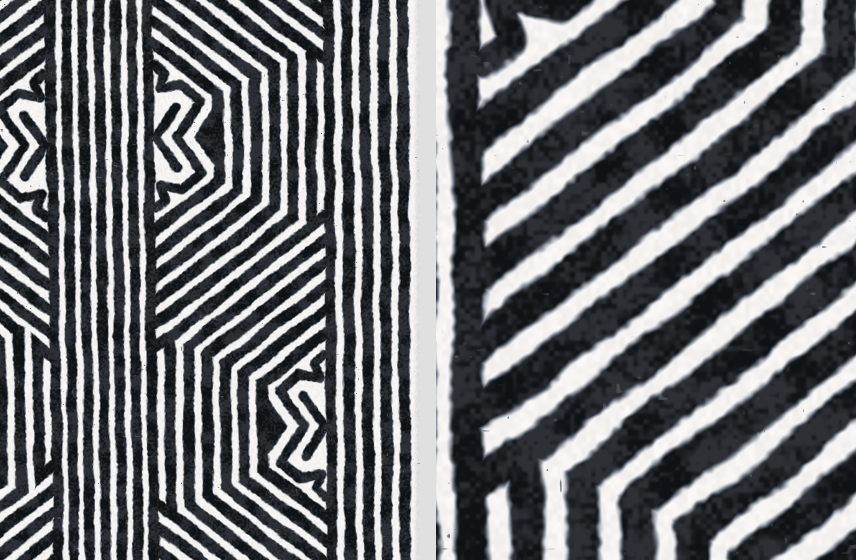
Left, the full canvas; right, a detail of the centre.
Write a WebGL 1 fragment shader that draws this pattern.

```glsl
precision highp float;
// Hand-painted black lines on pale cloth: striped bands beside panels of nested half hexagons.

uniform vec2 u_resolution;

float hash(vec2 p) {
  vec3 q = fract(p.xyx * vec3(0.1031, 0.1030, 0.0973));
  q += dot(q, q.yzx + 33.33);
  return fract((q.x + q.y) * q.z);
}

float noise(vec2 p) {
  vec2 i = floor(p), f = fract(p);
  f = f * f * (3.0 - 2.0 * f);
  return mix(mix(hash(i), hash(i + vec2(1.0, 0.0)), f.x),
             mix(hash(i + vec2(0.0, 1.0)), hash(i + 1.0), f.x), f.y);
}

float segment(vec2 p, vec2 a, vec2 b) {
  vec2 ab = b - a;
  return length(p - a - ab * clamp(dot(p - a, ab) / dot(ab, ab), 0.0, 1.0));
}

// Distance to the nearest multiple of a spacing
float nearestLine(float x, float spacing) {
  return abs(mod(x + 0.5 * spacing, spacing) - 0.5 * spacing);
}

// Size of the half hexagon through p: x from its flat side, y from its axis
float halfHexagon(vec2 p) {
  return max(p.x, dot(p, vec2(0.61, 0.79)) - 10.0);
}

// Hooked zigzag, inner chevron and wedge in the heart of each half hexagon
float motif(vec2 p) {
  float stroke = segment(p, vec2(9.0, 98.0), vec2(22.0, 86.0));
  stroke = min(stroke, segment(p, vec2(22.0, 86.0), vec2(14.0, 67.0)));
  stroke = min(stroke, segment(p, vec2(14.0, 67.0), vec2(44.0, 72.0)));
  stroke = min(stroke, segment(p, vec2(44.0, 72.0), vec2(71.0, 49.0)));
  stroke = min(stroke, segment(p, vec2(71.0, 49.0), vec2(37.0, 0.0)));
  stroke = min(stroke, segment(p, vec2(37.0, 42.0), vec2(9.0, 0.0)));
  float wedge = dot(p - vec2(60.0, 0.0), vec2(-0.81, 0.59));
  return min(stroke - 6.6, wedge);
}

// Half hexagons alternate between the left and right sides, halfStep apart
float panel(vec2 p, float halfStep) {
  float axis = abs(mod(p.y + halfStep, 2.0 * halfStep) - halfStep);
  vec2 fromLeft = vec2(p.x, axis);
  vec2 fromRight = vec2(246.0 - p.x, halfStep - axis);
  vec2 q = halfHexagon(fromLeft) < halfHexagon(fromRight) ? fromLeft : fromRight;
  float ring = halfHexagon(q) - 95.0;
  if (ring > 0.0) return nearestLine(ring, 25.3) - 7.7;
  return min(-ring - 7.7, motif(q));
}

// Signed distance to the paint, negative inside
float paint(vec2 p) {
  float ink;
  if (p.x < 74.0) {
    ink = panel(p - vec2(-172.0, 564.0), 364.1);
  } else if (p.x < 207.0) {
    ink = nearestLine(p.x - 74.0, 22.17) - 7.0;
  } else if (p.x < 453.0) {
    ink = panel(p - vec2(207.0, 188.0), 396.1);
  } else {
    ink = p.x < 567.0 ? nearestLine(p.x - 453.0, 25.3) - 7.8 : 5.0;
  }
  float border = min(abs(p.x - 74.0), min(abs(p.x - 207.0), abs(p.x - 453.0)));
  return min(ink, border - 7.2);
}

void main() {
  // 768 units to the canvas height, y downward
  float unit = 768.0 / u_resolution.y;
  vec2 cloth = vec2(gl_FragCoord.x, u_resolution.y - gl_FragCoord.y) * unit;

  // Slight lean and hand wobble
  vec2 p = cloth;
  p.x -= (p.y - 384.0) * mix(0.018, 0.006, p.x / 576.0);
  p += 3.2 * (vec2(noise(cloth / 42.0), noise(cloth / 42.0 + 71.0)) - 0.5);
  p += 1.3 * (vec2(noise(cloth / 11.0 + 19.0), noise(cloth / 11.0 + 47.0)) - 0.5);

  // Frayed paint edge and varying stroke weight
  float ink = paint(p);
  ink += 1.6 * (noise(cloth / 3.5) - 0.5) + 2.0 * (noise(cloth / 24.0 + 90.0) - 0.5);
  float soft = max(1.7, 0.75 * unit);
  float cover = 1.0 - smoothstep(-soft, soft, ink);

  // Woven ground, a little greyer along the right selvage
  float weave = noise(cloth / vec2(2.2, 2.8) + 30.0);
  vec3 ground = vec3(0.96, 0.955, 0.95) + 0.05 * (weave - 0.5);
  ground -= 0.08 * smoothstep(566.0, 574.0, cloth.x);

  // Uneven black paint with rare dull flecks
  float tone = 0.55 * noise(cloth / 15.0 + 12.0) + 0.45 * noise(cloth / 2.4 + 55.0);
  vec3 black = mix(vec3(0.06, 0.07, 0.08), vec3(0.18, 0.19, 0.21), smoothstep(0.25, 0.75, tone));
  float fleck = smoothstep(0.88, 0.97, noise(cloth / 3.2 + 140.0));
  black += 0.14 * fleck * smoothstep(0.45, 0.75, noise(cloth / 26.0 + 8.0));

  // Stray paint specks and a cool tint where paint thins
  float speck = smoothstep(0.92, 1.0, noise(cloth / 3.0 + 210.0));
  cover = max(cover, 0.6 * speck * smoothstep(0.6, 0.8, noise(cloth / 45.0 + 160.0)));
  vec3 color = mix(ground, black, cover);
  color += vec3(-0.02, 0.0, 0.03) * 4.0 * cover * (1.0 - cover);
  gl_FragColor = vec4(color, 1.0);
}
```
